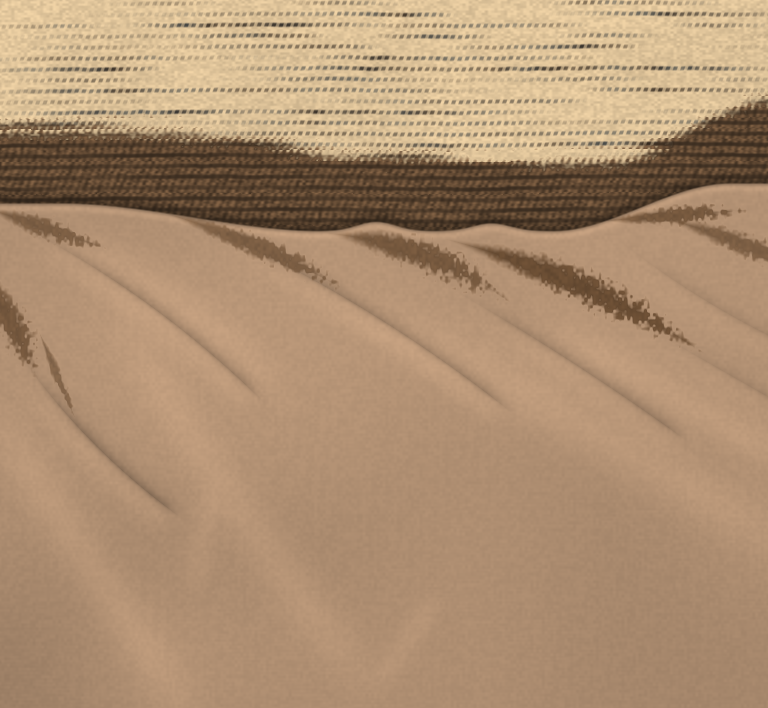
Write a Shadertoy shader that draws this texture.

```glsl
// Draped satin sheet with slanting folds below a cream and brown ribbed weave.

const vec3 SATIN      = vec3(0.695, 0.565, 0.450);
const vec3 FOLD_DARK  = vec3(0.390, 0.285, 0.190);
const vec3 CREAM      = vec3(0.900, 0.790, 0.620);
const vec3 BROWN      = vec3(0.420, 0.315, 0.220);
const vec3 INK        = vec3(0.210, 0.160, 0.115);
const vec3 BLUE_INK   = vec3(0.300, 0.320, 0.320);
const float ROW_PITCH = 0.0142;
const float STITCH    = 0.0095;
const float GRAIN     = 0.045;

// Each fold runs from xy to zw; its shape holds bend, half width, strength.
const int SHADOWS = 8;
const vec4 SHADOW_LINE[SHADOWS] = vec4[](
    vec4(-0.02, 0.270, 0.140, 0.324), vec4(0.21, 0.276, 0.46, 0.383),
    vec4(0.42, 0.303, 0.665, 0.394), vec4(0.575, 0.310, 0.92, 0.462),
    vec4(0.78, 0.288, 0.98, 0.273), vec4(0.86, 0.283, 1.08, 0.372),
    vec4(-0.035, 0.34, 0.05, 0.495), vec4(0.05, 0.430, 0.098, 0.545));
const vec3 SHADOW_SHAPE[SHADOWS] = vec3[](
    vec3(0.000, 0.015, 0.75), vec3(-0.008, 0.016, 0.75),
    vec3(-0.018, 0.023, 0.85), vec3(-0.016, 0.023, 1.05),
    vec3(0.000, 0.013, 0.85), vec3(-0.008, 0.016, 0.75),
    vec3(-0.005, 0.022, 0.85), vec3(0.000, 0.007, 0.65));

const int CREASES = 6;
const vec4 CREASE_LINE[CREASES] = vec4[](
    vec4(0.0, 0.280, 0.350, 0.530), vec4(0.235, 0.280, 0.675, 0.544),
    vec4(0.56, 0.360, 0.900, 0.578), vec4(0.013, 0.443, 0.240, 0.677),
    vec4(0.79, 0.300, 1.050, 0.460), vec4(0.84, 0.425, 1.05, 0.545));
const vec2 CREASE_SHAPE[CREASES] = vec2[](
    vec2(-0.018, 0.90), vec2(-0.018, 0.90), vec2(-0.006, 0.75),
    vec2(0.015, 1.00), vec2(0.010, 0.45), vec2(0.0, 0.45));

const int RIDGES = 7;
const vec4 RIDGE_LINE[RIDGES] = vec4[](
    vec4(-0.05, 0.48, 0.28, 0.98), vec4(0.12, 0.36, 0.52, 0.95),
    vec4(0.38, 0.36, 1.10, 0.76), vec4(0.66, 0.40, 1.10, 0.64),
    vec4(0.28, 0.62, 0.25, 0.78), vec4(0.48, 0.91, 0.58, 0.76),
    vec4(0.02, 0.29, 0.40, 0.55));
const vec3 RIDGE_SHAPE[RIDGES] = vec3[](
    vec3(0.0, 0.030, 0.08), vec3(0.012, 0.030, 0.07),
    vec3(-0.015, 0.035, 0.08), vec3(0.0, 0.026, 0.08),
    vec3(0.0, 0.018, 0.05), vec3(0.0, 0.016, 0.05),
    vec3(-0.03, 0.026, 0.07));

float hash(vec2 p) { return fract(sin(dot(p, vec2(127.1, 311.7))) * 43758.5453); }

float noise(vec2 p) {
    vec2 i = floor(p), f = fract(p);
    f = f * f * (3.0 - 2.0 * f);
    return mix(mix(hash(i), hash(i + vec2(1, 0)), f.x),
               mix(hash(i + vec2(0, 1)), hash(i + vec2(1, 1)), f.x), f.y);
}

// Position along a bowed line (x, 0 to 1) and signed distance across it (y).
vec2 alongFold(vec2 p, vec4 line, float bend) {
    vec2 d = line.zw - line.xy, r = p - line.xy;
    float t = dot(r, d) / dot(d, d), c = clamp(t, 0.0, 1.0);
    return vec2(t, (d.x * r.y - d.y * r.x) / length(d) - bend * 4.0 * c * (1.0 - c));
}

float bump(float x, float centre, float width) {
    float k = (x - centre) / width;
    return exp(-k * k);
}

float creamEdge(float x) {
    return 0.166 + 0.040 * smoothstep(0.15, 0.55, x) - 0.075 * smoothstep(0.8, 1.0, x);
}

float sheetEdge(float x) {
    return 0.265 + 0.036 * smoothstep(0.08, 0.42, x) - 0.062 * smoothstep(0.72, 0.95, x)
         - 0.012 * bump(x, 0.49, 0.035) - 0.010 * bump(x, 0.64, 0.035);
}

vec3 ribbedWeave(vec2 p) {
    float wave = 0.006 * noise(p * vec2(5.0, 3.0)) + 0.0015 * noise(p * vec2(60.0, 20.0));
    float v = (p.y + wave) / ROW_PITCH, row = floor(v), f = fract(v);
    float u = p.x / STITCH + 0.5 * f + hash(vec2(row, 3.0));
    float groove = smoothstep(0.30, 0.05, abs(f - 0.5));
    float tick = smoothstep(0.40, 0.15, abs(fract(u) - 0.5));
    float dash = noise(vec2(p.x * 9.0 + row * 7.3, row * 1.7));
    float fibre = noise(p * vec2(240.0, 330.0)) - 0.5;
    // Cream ground with broken rows of dark stitches
    float ink = groove * (tick * smoothstep(0.2, 0.6, dash) * 0.55
              + smoothstep(0.62, 0.85, dash) * 0.5 * noise(vec2(p.x * 70.0, row)));
    ink *= smoothstep(-0.08, 0.15, p.x) * smoothstep(1.08, 0.9, p.x);
    vec3 cream = CREAM * (1.0 + 0.14 * fibre - 0.05 * noise(p * 12.0));
    cream = mix(cream, mix(INK, BLUE_INK, noise(vec2(p.x * 25.0, row))), ink);
    // Brown ribs parted by dark grooves
    vec3 brown = BROWN * (0.93 + 0.4 * fibre + 0.12 * sin(6.2832 * u));
    brown = mix(brown, INK, groove * (0.35 + 0.6 * dash));
    float stray = 0.022 * (dash - 0.5) + 0.012 * (f - 0.5) * sin(6.2832 * u) + 0.012 * fibre;
    return mix(cream, brown, smoothstep(-0.008, 0.010, p.y - creamEdge(p.x) + stray));
}

vec3 satinSheet(vec2 p, float depth) {
    float grain = noise(p * vec2(270.0, 210.0));
    float light = 0.98 + 0.05 * bump(p.y, 0.42, 0.16) + 0.05 * (noise(p * vec2(5.0, 7.0)) - 0.5);
    light -= 0.09 * smoothstep(0.25, 0.0, p.x) * smoothstep(0.55, 0.9, p.y);
    light -= 0.05 * smoothstep(0.6, 1.0, p.x) * smoothstep(0.6, 0.9, p.y);
    for (int i = 0; i < RIDGES; i++) {
        vec3 shape = RIDGE_SHAPE[i];
        vec2 f = alongFold(p, RIDGE_LINE[i], shape.x);
        light += shape.z * bump(f.y, 0.0, shape.y) * smoothstep(0.0, 0.3, f.x) * smoothstep(1.0, 0.7, f.x);
    }
    for (int i = 0; i < CREASES; i++) {
        vec2 f = alongFold(p, CREASE_LINE[i], CREASE_SHAPE[i].x);
        float span = smoothstep(0.0, 0.5, f.x) * smoothstep(1.0, 0.88, f.x);
        float side = f.y < 0.0 ? 0.008 : 0.0025;
        light += CREASE_SHAPE[i].y * span * (0.05 * bump(f.y, 0.018, 0.014) - 0.24 * exp(-abs(f.y) / side));
    }
    vec3 col = SATIN * (light + GRAIN * (grain - 0.5) + 0.02 * (noise(p * vec2(90.0, 380.0)) - 0.5));
    for (int i = 0; i < SHADOWS; i++) {
        vec3 shape = SHADOW_SHAPE[i];
        vec2 f = alongFold(p, SHADOW_LINE[i], shape.x);
        float t = clamp(f.x, 0.0, 1.0), taper = sin(3.14159 * t);
        float body = taper - abs(f.y) / shape.y + 1.5 * (grain - 0.5) * t * sqrt(max(taper, 0.0));
        col = mix(col, FOLD_DARK * (0.95 + 0.2 * grain), min(shape.z * smoothstep(0.0, 0.6, body), 1.0));
    }
    return col * (1.0 + 0.08 * bump(depth, 0.006, 0.005) - 0.2 * bump(depth, 0.0, 0.003));
}

void mainImage(out vec4 fragColor, in vec2 fragCoord) {
    // Canvas widths, measured down from the upper left
    vec2 p = vec2(fragCoord.x, iResolution.y - fragCoord.y) / iResolution.x;
    float depth = p.y - sheetEdge(p.x), soft = 1.2 / iResolution.x;
    vec3 weave = ribbedWeave(p) * (1.0 - 0.3 * smoothstep(-0.02, 0.0, depth));
    fragColor = vec4(mix(weave, satinSheet(p, depth), smoothstep(-soft, soft, depth)), 1.0);
}
```
